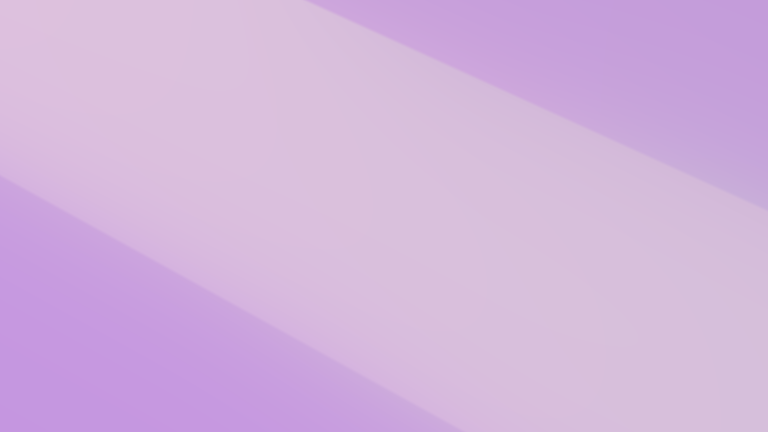
A Shadertoy shader for this background:

```glsl
// A pale lilac band runs diagonally between two violet corner wedges.
// Each wedge is a half-plane with a soft edge; colours drift along x and
// fade exponentially with distance from the edges.

#define EDGE_SOFTNESS 0.005  // half width of an edge, in canvas heights
#define UPPER_FADE 0.15      // reach of the pale rim in the upper wedge
#define LOWER_FADE 0.14      // reach of the pale rim in the lower wedge
#define LOWER_GLOW 0.11      // reach of the violet glow above the lower edge
#define UPPER_SHADE 0.12     // reach of the shade below the upper edge

const vec3 BAND_LEFT    = vec3(0.868, 0.758, 0.869);
const vec3 BAND_RIGHT   = vec3(0.840, 0.752, 0.857);
const vec3 BAND_GLOW    = vec3(0.834, 0.698, 0.875);
const vec3 BAND_SHADE   = vec3(0.822, 0.718, 0.850);
const vec3 UPPER_CORE   = vec3(0.768, 0.608, 0.857);
const vec3 UPPER_RIM    = vec3(0.807, 0.654, 0.862);
const vec3 UPPER_RIM_R  = vec3(0.786, 0.684, 0.850);
const vec3 LOWER_CORE   = vec3(0.772, 0.588, 0.880);
const vec3 LOWER_RIM    = vec3(0.800, 0.648, 0.868);
const vec3 LOWER_RIM_R  = vec3(0.804, 0.672, 0.862);

// Signed distance to the line through a and b, positive above it.
float lineDistance(vec2 p, vec2 a, vec2 b) {
    vec2 along = normalize(b - a);
    return dot(p - a, vec2(-along.y, along.x));
}

// Smooth coverage of the positive side of an edge.
float coverage(float d) {
    float width = max(EDGE_SOFTNESS, 0.75 / iResolution.y);
    return smoothstep(-width, width, d);
}

// Exponential fade away from an edge, full on the edge itself.
float falloff(float d, float reach) {
    return exp(-max(d, 0.0) / reach);
}

void mainImage(out vec4 fragColor, in vec2 fragCoord) {
    vec2 uv = fragCoord / iResolution.xy;
    vec2 canvas = vec2(16.0 / 9.0, 1.0);
    vec2 p = uv * canvas;

    float upper = lineDistance(p, vec2(0.397, 1.0) * canvas, vec2(1.0, 0.512) * canvas);
    float lower = -lineDistance(p, vec2(0.0, 0.594) * canvas, vec2(0.605, 0.0) * canvas);

    // Band: horizontal drift, violet glow below, faint shade above
    vec3 color = mix(BAND_LEFT, BAND_RIGHT, uv.x);
    float glow = falloff(-lower, LOWER_GLOW) * (1.0 - 0.4 * smoothstep(0.35, 0.75, uv.x));
    color = mix(color, BAND_GLOW, glow);
    float shade = falloff(-upper, UPPER_SHADE) * smoothstep(0.25, 0.65, uv.x);
    color = mix(color, BAND_SHADE, 0.8 * shade);

    // Upper right wedge: its rim turns greyer toward the right
    vec3 rim = mix(UPPER_RIM, UPPER_RIM_R, smoothstep(0.6, 1.0, uv.x));
    vec3 wedge = mix(UPPER_CORE, rim, falloff(upper, UPPER_FADE));
    color = mix(color, wedge, coverage(upper));

    // Lower left wedge: its rim pales toward the bottom
    rim = mix(LOWER_RIM, LOWER_RIM_R, smoothstep(0.2, 0.6, uv.x));
    wedge = mix(LOWER_CORE, rim, falloff(lower, LOWER_FADE));
    color = mix(color, wedge, coverage(lower));

    fragColor = vec4(color, 1.0);
}
```
